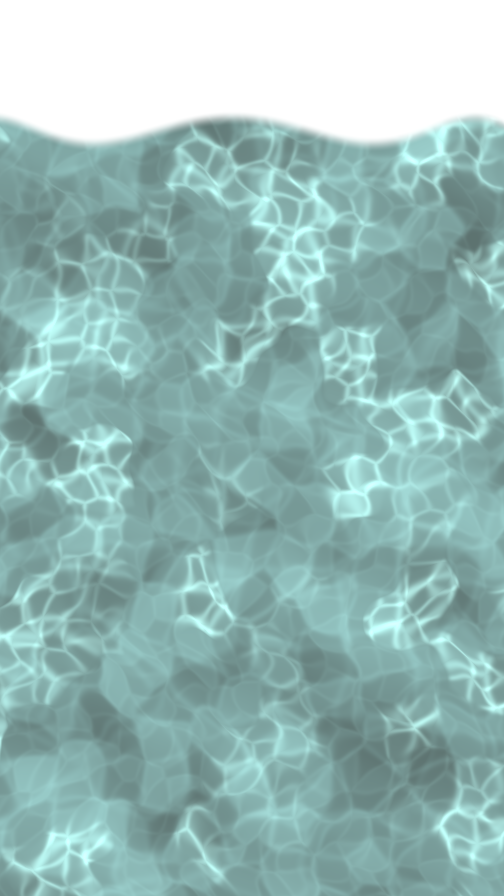
Give the GLSL for this texture, as a WebGL 2 fragment shader.

```glsl
#version 300 es
precision highp float;
// Murky teal water with cellular caustics under a softly waving surface.
uniform vec2 u_resolution;
out vec4 fragColor;

const float TAU = 6.2831853;
const vec3 AIR = vec3(1.0);
const vec3 DEEP = vec3(0.365, 0.45, 0.44);
const vec3 PALE = vec3(0.58, 0.775, 0.765);
const vec3 GLINT = vec3(0.20, 0.27, 0.26);

vec3 hash3(vec2 p) {
  vec3 q = fract(p.xyx * vec3(0.1031, 0.1030, 0.0973));
  q += dot(q, q.yxz + 33.33);
  return fract((q.xxy + q.yzz) * q.zyx);
}

// Layered sines that bend the domain.
vec2 bend(vec2 p, float amount) {
  vec2 a = sin(p.yx * vec2(23.0, 19.0) + vec2(0.7, 2.1));
  vec2 b = sin(p.yx * vec2(51.0, 47.0) + a * 1.6 + vec2(4.0, 1.3));
  vec2 c = sin((p.yx + p) * vec2(88.0, 97.0) + b * 1.4);
  return p + amount * (a + 0.6 * b + 0.3 * c);
}

// Cellular noise: x = softly blended cell tone, y = distance between borders.
vec2 cells(vec2 p, float seed) {
  vec2 base = floor(p), f = fract(p);
  float near = 9.0, next = 9.0, total = 0.0, weight = 0.0;
  for (int j = -1; j <= 1; j++) {
    for (int i = -1; i <= 1; i++) {
      vec2 cell = vec2(i, j);
      vec3 h = hash3(base + cell + seed);
      vec2 d = cell + 0.1 + 0.8 * h.xy - f;
      float dist = dot(d, d);
      float w = exp(-13.0 * dist);
      total += w * h.z;
      weight += w;
      next = min(next, max(near, dist));
      near = min(near, dist);
    }
  }
  return vec2(total / weight, sqrt(next) - sqrt(near));
}

// Thin bright thread along the cell borders.
float thread(float border, float width) {
  return exp(-border * border / (width * width));
}

// Height of the water line; its waves shorten away from the central crest.
float surface(float x) {
  float u = x - 0.26;
  return 0.854 + 0.0145 * cos(u * (18.6 + 64.0 * u * u));
}

// Broad slanting bands of shade.
float bands(vec2 p) {
  return -cos(TAU * (1.0 - p.y - 0.5 * p.x - 0.4076) / 0.1927);
}

vec3 water(vec2 p) {
  vec2 q = bend(p, 0.006);
  vec2 broad = cells(q * 11.0, 17.0);
  vec2 middle = cells(q * 20.0, 53.0);
  vec2 small = cells(bend(q, 0.003) * 33.0, 91.0);

  // Overlapping translucent cells
  float tone = 0.47 + 0.12 * bands(q);
  tone += 0.42 * (broad.x - 0.5);
  tone += 0.44 * (middle.x - 0.5);
  tone += 0.22 * (small.x - 0.5);
  tone += 0.10 * thread(broad.y, 0.10) + 0.13 * thread(middle.y, 0.14);

  // Caustic threads gather into scattered bright patches
  vec2 patches = cells(bend(p, 0.010) * 14.0, 137.0);
  float gather = smoothstep(0.52, 0.92, patches.x);
  float threads = 0.55 * thread(middle.y, 0.20) + 0.65 * thread(small.y, 0.20);
  float glint = gather * (0.15 + threads) + 0.10 * thread(small.y, 0.16);
  return mix(DEEP, PALE, clamp(tone, 0.0, 1.05)) + GLINT * glint;
}

void main() {
  vec2 p = gl_FragCoord.xy / u_resolution.y;
  float depth = surface(p.x) - p.y;
  vec3 color = water(p);

  // Slightly shaded rim and soft water line
  color *= 1.0 - 0.06 * exp(-abs(depth) * 90.0);
  color = mix(AIR, color, smoothstep(-0.008, 0.009, depth));
  fragColor = vec4(color, 1.0);
}
```
